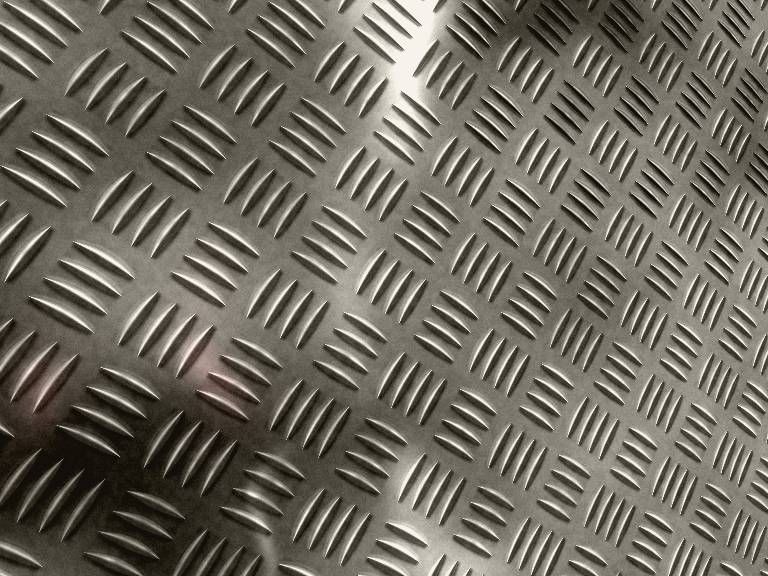
This texture is drawn by a WebGL 1 fragment shader. Its source:

```glsl
precision highp float;
uniform vec2 u_resolution;

float hash(vec2 p) {
  vec3 a = fract(p.xyx * 0.1031);
  a += dot(a, a.yzx + 33.33);
  return fract((a.x + a.y) * a.z);
}

float noise(vec2 p) {
  vec2 i = floor(p), f = fract(p);
  f = f * f * (3.0 - 2.0 * f);
  return mix(mix(hash(i), hash(i + vec2(1.0, 0.0)), f.x),
             mix(hash(i + vec2(0.0, 1.0)), hash(i + 1.0), f.x), f.y);
}

// Soft elliptical patch of reflected light
float glow(vec2 p, vec2 center, vec2 size) {
  vec2 d = (p - center) / size;
  return exp(-dot(d, d));
}

// Canvas point to plate position: inverse of the perspective view
vec2 plate(vec2 p) {
  vec2 u = vec2(0.2672, 0.0005) - 0.0897 * p;
  vec2 v = vec2(0.0479, 0.2231) - 0.0068 * p;
  vec2 r = p - vec2(0.099, 0.2778);
  return vec2(r.x * v.y - r.y * v.x, u.x * r.y - u.y * r.x) / (u.x * v.y - u.y * v.x);
}

void main() {
  vec2 p = gl_FragCoord.xy / u_resolution.y;
  p.y = 1.0 - p.y;

  // Diagonal checkerboard of bar groups
  vec2 lattice = plate(p);
  vec2 q = vec2(lattice.x + lattice.y, lattice.y - lattice.x);
  vec2 cell = floor(q + 0.5);
  vec2 local = q - cell;
  float turned = mod(cell.x + cell.y, 2.0);
  vec2 bar = turned < 0.5 ? local : local.yx;
  float blur = 4.5 * (1.0 + 0.0897 * lattice.x) / u_resolution.y;

  // Four curved, pointed bars in each group
  float t = bar.x / 0.38;
  float taper = max(1.0 - t * t, 0.0);
  float across = bar.y + 0.025 * (taper - 0.5);
  float index = clamp(floor(across / 0.24 + 2.0), 0.0, 3.0);
  float d = across - (index - 1.5) * 0.24;
  float width = 0.061 * taper;
  float inside = smoothstep(-blur, blur, width - abs(d)) * smoothstep(0.0, 0.12, taper);
  float ends = smoothstep(0.0, 0.3, taper);

  // Reflections drifting over the polished sheet
  vec2 warp = p + 0.09 * (vec2(noise(p * 7.0), noise(p * 7.0 + 31.0)) - 0.5);
  float shine = glow(warp, vec2(0.69, 0.02), vec2(0.10, 0.11))
              + 0.8 * glow(warp, vec2(0.70, 0.17), vec2(0.04, 0.13))
              + 0.65 * glow(warp, vec2(0.73, 0.84), vec2(0.04, 0.09))
              + 0.5 * glow(warp, vec2(0.79, 0.95), vec2(0.07, 0.04))
              + 0.5 * glow(warp, vec2(0.48, 0.94), vec2(0.014, 0.12))
              + 0.3 * glow(warp, vec2(0.62, 0.50), vec2(0.05, 0.18));
  float blush = glow(warp, vec2(0.355, 0.65), vec2(0.045, 0.09))
              + 0.8 * glow(warp, vec2(0.06, 0.68), vec2(0.05, 0.07));
  float tone = 0.35 + 0.20 * (noise(p * vec2(3.0, 4.0) + 8.0) - 0.5)
             + 0.10 * (noise(lattice * 1.3 + 17.0) - 0.5)
             + 0.09 * smoothstep(0.5, 1.1, p.x)
             + 0.07 * glow(p, vec2(0.25, 0.4), vec2(0.4, 0.2))
             - 0.21 * glow(warp, vec2(0.15, 0.87), vec2(0.35, 0.2))
             - 0.20 * glow(warp, vec2(0.97, 0.04), vec2(0.2, 0.1))
             - 0.08 * glow(p, vec2(0.1, 0.0), vec2(0.35, 0.12))
             - 0.08 * glow(p, vec2(1.1, 1.0), vec2(0.4, 0.2));
  tone += 0.50 * shine + 0.18 * blush;

  // Bevel light, ridge glint and cast shadow of the bars
  float wear = hash(cell + 70.0);
  float side = d / max(width, 0.01);
  float lit = smoothstep(0.3, -0.5, side);
  float glint = exp(-pow((side + 0.25) / 0.32, 2.0));
  float patchy = noise(q * 9.0 + 50.0);
  float face = mix(0.12 + 0.22 * tone, tone + 0.16, lit)
             + glint * (0.10 + 0.24 * wear + 0.28 * patchy) * mix(1.0, 0.85, turned);
  face -= 0.26 * smoothstep(0.6, 1.1, p.x) * smoothstep(0.7, 0.1, p.y) * (1.0 - turned);
  float shadow = exp(-pow((d - width - 0.018) / 0.032, 2.0)) * ends;
  float rim = exp(-pow((d + width + 0.018) / 0.022, 2.0)) * ends;
  tone *= 1.0 - 0.52 * shadow;
  tone += rim * (0.03 + 0.10 * wear) - 0.06 * ends * step(abs(bar.y), 0.45) * patchy;
  tone = mix(tone, face, inside);

  // Fine metal grain, then overall contrast
  tone += 0.05 * (hash(floor(p * 420.0)) - 0.5) + 0.05 * (noise(p * 90.0) - 0.5);
  tone = 0.41 + 1.2 * (tone - 0.36);
  vec3 metal = vec3(tone + 0.02, tone, tone - 0.04);
  metal += blush * vec3(0.06, -0.01, 0.0);
  gl_FragColor = vec4(clamp(metal, vec3(0.07, 0.06, 0.04), vec3(0.97, 0.95, 0.92)), 1.0);
}
```
